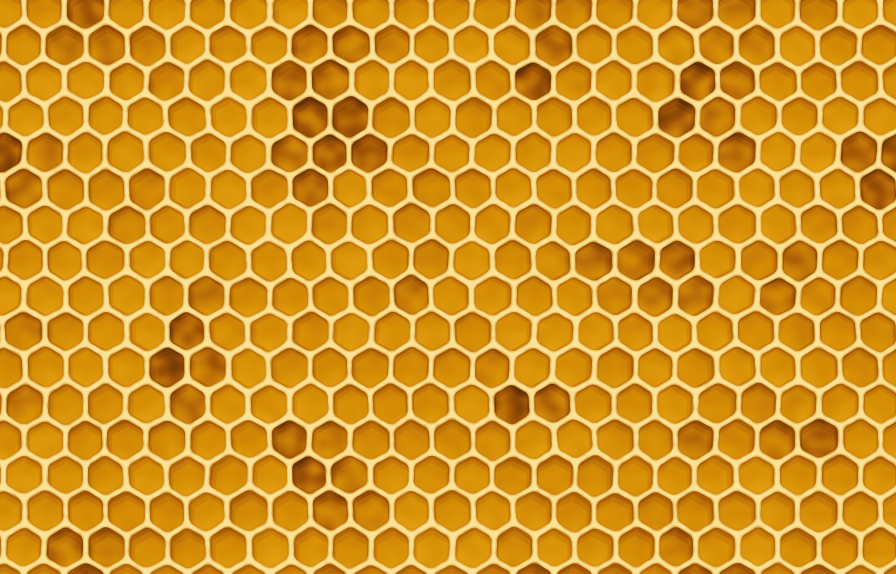
This pattern is drawn by a Shadertoy shader. Its source:

```glsl
// Honeycomb: rounded wax cells on a hexagonal lattice of 22 x 16 repeats.
// Each opening shows a floor set back inside stepped side walls; wrapping
// gradient noise bends the lattice and browns some clusters of cells.

const vec2  REPEATS     = vec2(22.0, 16.0);  // cells across, rows down (even)
const vec2  ORIGIN      = vec2(0.60, 0.75);  // centre of the first cell
const float ROW_HEIGHT  = 0.866;             // row pitch / column pitch
const float OPENING     = 0.427;             // apothem, in column pitches
const float ROUNDING    = 0.20;
const float WOBBLE      = 0.07;
const vec2  STAIN_SCALE = vec2(7.0, 5.0);    // brown clusters per canvas
const float STAIN       = 2.3;

const vec3 WAX_LIGHT = vec3(0.98, 0.89, 0.60);
const vec3 WAX       = vec3(0.95, 0.79, 0.44);
const vec3 WAX_EDGE  = vec3(0.83, 0.62, 0.22);
const vec3 GLOW      = vec3(0.91, 0.65, 0.08);
const vec3 AMBER     = vec3(0.84, 0.56, 0.02);
const vec3 SHADE     = vec3(0.76, 0.46, 0.03);
const vec3 BROWN     = vec3(0.64, 0.34, 0.02);
const vec3 BURNT     = vec3(0.38, 0.18, 0.02);
const float TAU = 6.28319;

float hash(vec2 p) {
    vec3 h = fract(p.xyx * vec3(0.1031, 0.1030, 0.0973));
    h += dot(h, h.yzx + 33.33);
    return fract((h.x + h.y) * h.z);
}

// Gradient noise that wraps after a whole number of lattice steps
float corner(vec2 lattice, vec2 offset, vec2 period) {
    float a = TAU * hash(mod(lattice, period) + 7.0);
    return dot(vec2(cos(a), sin(a)), offset);
}

float noise(vec2 p, vec2 period) {
    vec2 i = floor(p), f = p - i;
    vec2 s = f * f * f * (f * (f * 6.0 - 15.0) + 10.0);
    vec2 e = vec2(1.0, 0.0);
    float low  = mix(corner(i, f, period), corner(i + e, f - e, period), s.x);
    float high = mix(corner(i + e.yx, f - e.yx, period),
                     corner(i + e.xx, f - e.xx, period), s.x);
    return 1.4 * mix(low, high, s.y);
}

// Signed distance to a rounded hexagon with a corner at the top
float hexagon(vec2 p, float apothem, float rounding) {
    float r = apothem - rounding;
    p = abs(p.yx);
    vec2 axis = vec2(-0.866025, 0.5);
    p -= 2.0 * min(dot(axis, p), 0.0) * axis;
    p -= vec2(clamp(p.x, -0.57735 * r, 0.57735 * r), r);
    return length(p) * sign(p.y) - rounding;
}

// Offset from the nearest cell centre; also gives the lattice position
vec2 nearestCell(vec2 p, out vec2 id, out vec2 centre) {
    vec2 best = vec2(9.0);
    float firstRow = floor(p.y - ORIGIN.y);
    for (int i = 0; i < 2; i++) {
        float row = firstRow + float(i);
        float start = ORIGIN.x + 0.5 * mod(row, 2.0);
        float column = floor(p.x - start + 0.5);
        vec2 c = vec2(column + start, row + ORIGIN.y);
        vec2 q = (p - c) * vec2(1.0, ROW_HEIGHT);
        if (dot(q, q) < dot(best, best)) {
            best = q;
            centre = c;
            id = mod(vec2(column, row), REPEATS);
        }
    }
    return best;
}

vec3 amberRamp(float k) {
    vec3 c = mix(AMBER, GLOW, clamp(-k, 0.0, 1.0));
    c = mix(c, SHADE, clamp(k, 0.0, 1.0));
    c = mix(c, BROWN, clamp(k - 1.0, 0.0, 1.0));
    return mix(c, BURNT, clamp(0.5 * (k - 2.0), 0.0, 1.0));
}

void mainImage(out vec4 fragColor, in vec2 fragCoord) {
    vec2 uv = fragCoord / iResolution.xy;
    float px = REPEATS.x / iResolution.x;

    // Slightly uneven lattice
    vec2 bend = REPEATS * 0.5;
    vec2 p = uv * REPEATS + WOBBLE * vec2(noise(uv * bend, bend),
                                          noise(uv * bend + 5.37, bend));
    vec2 id, centre;
    vec2 q = nearestCell(p, id, centre);
    vec2 place = centre / REPEATS;
    float chance = hash(id + 41.0);
    float d = hexagon(q, OPENING + 0.016 * (chance - 0.5), ROUNDING);

    // Floor pushed back in two steps, leaning with the place on the canvas
    float lean = 0.045 + 0.025 * cos(TAU * place.y) + 0.03 * (chance - 0.5);
    vec2 shift = vec2(0.035 * sin(TAU * place.x) + 0.03 * (hash(id + 83.0) - 0.5), -lean);
    float soft = max(px, 0.018);
    float outer = smoothstep(-soft, soft, hexagon(q - shift, 0.405, 0.12));
    float inner = smoothstep(-soft, soft, hexagon(q - 2.2 * shift, 0.375, 0.04));

    // Browning in clusters, with smudges inside the cells
    float cluster = noise(place * STAIN_SCALE, STAIN_SCALE);
    float smudge = noise(uv * REPEATS * 2.0, REPEATS * 2.0);
    float stain = STAIN * smoothstep(0.08, 0.75, cluster + 0.35 * (chance - 0.4));
    float depth = 0.55 * inner + 0.65 * outer + 0.5 * (chance - 0.5);
    depth += stain * (0.75 + 0.7 * smudge) + 0.35 * smudge + 0.8 * q.y;
    depth += 0.5 * smoothstep(-0.05, 0.0, d);
    vec3 cell = amberRamp(depth);

    // Wax walls: darker rim, pale crest, fine grain
    float grain = noise(uv * REPEATS * 4.0, REPEATS * 4.0);
    float crest = d + 0.018 * grain;
    vec3 wax = mix(WAX_EDGE, WAX, smoothstep(0.005, 0.03, crest));
    wax = mix(wax, WAX_LIGHT, smoothstep(0.03, 0.06, crest));

    fragColor = vec4(mix(cell, wax, smoothstep(-0.7 * px, 0.7 * px, d)), 1.0);
}
```
